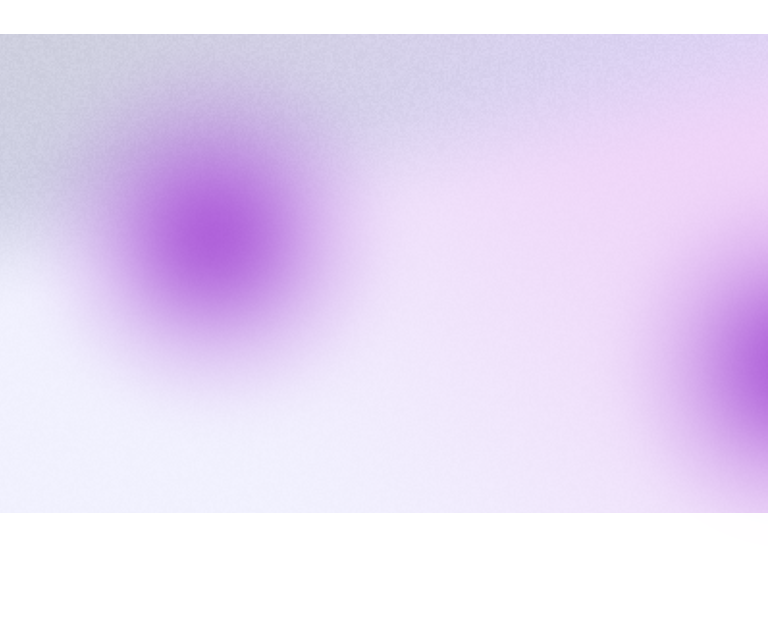
A WebGL 2 fragment shader for this background:

```glsl
#version 300 es
precision highp float;
// Draws a pastel panel on white with a grey diagonal wash, two violet glows and fine grain.

uniform vec2 u_resolution;
out vec4 fragColor;

// Lengths are in canvas heights, except where noted.
const float PANEL_BOTTOM = 0.1934;
const float PANEL_TOP = 0.9465;
const vec2 LEFT_GLOW = vec2(0.335, 0.6305);
const vec2 RIGHT_GLOW = vec2(1.252, 0.426);
const float GLOW_SIZE = 0.120;
const float GLOW_REACH = 0.38;
const float SPILL = 0.32;
const float GRAIN_SCALE = 330.0;
const float GRAIN_LIGHT = 0.012;
const float GRAIN_DARK = 0.034;

const vec3 WHITE = vec3(1.0);
const vec3 ICE = vec3(0.945, 0.945, 0.995);
const vec3 PINK = vec3(0.937, 0.832, 0.972);
const vec3 GREY = vec3(0.808, 0.812, 0.872);
const vec3 LILAC = vec3(0.860, 0.822, 0.950);
const vec3 VIOLET = vec3(0.690, 0.385, 0.855);

float hash(vec2 cell) {
    vec3 q = fract(vec3(cell.xyx) * 0.1031);
    q += dot(q, q.yzx + 33.33);
    return fract((q.x + q.y) * q.z);
}

float valueNoise(vec2 p) {
    vec2 cell = floor(p);
    vec2 f = smoothstep(0.0, 1.0, fract(p));
    float low = mix(hash(cell), hash(cell + vec2(1, 0)), f.x);
    float high = mix(hash(cell + vec2(0, 1)), hash(cell + 1.0), f.x);
    return mix(low, high, f.y);
}

// Gaussian falloff that fades fully to zero at GLOW_REACH.
float glow(vec2 p, vec2 center) {
    float d = distance(p, center);
    float bell = exp(-0.5 * d * d / (GLOW_SIZE * GLOW_SIZE));
    return bell * (1.0 - smoothstep(0.6 * GLOW_REACH, GLOW_REACH, d));
}

// Diagonal wash strength; uv spans the panel.
float washAmount(vec2 uv) {
    return smoothstep(-0.14, 0.16, uv.y - 0.55 - 0.36 * uv.x);
}

vec3 panelColor(vec2 uv, float wash) {
    vec3 base = mix(ICE, PINK, smoothstep(0.3, 1.45, uv.x + 0.6 * uv.y));
    vec3 shade = mix(GREY, LILAC, smoothstep(0.0, 1.0, uv.x));
    shade.b += 0.05 * (1.0 - uv.y);
    return mix(base, shade, wash);
}

void main() {
    vec2 p = gl_FragCoord.xy / u_resolution.y;
    float aspect = u_resolution.x / u_resolution.y;
    float pixel = 1.0 / u_resolution.y;
    vec2 uv = vec2(p.x / aspect, (p.y - PANEL_BOTTOM) / (PANEL_TOP - PANEL_BOTTOM));

    // Panel with both glows
    float wash = washAmount(uv);
    float light = max(glow(p, LEFT_GLOW), glow(p, RIGHT_GLOW));
    vec3 panel = mix(panelColor(uv, wash), VIOLET, light);

    // Grain, strongest in the grey wash
    float grain = valueNoise(p * GRAIN_SCALE) - 0.5;
    panel += grain * mix(GRAIN_LIGHT, GRAIN_DARK, wash * (1.0 - light));

    // White margins catch a little of the glow
    vec3 margin = mix(WHITE, PINK, SPILL * light);
    float edge = min(p.y - PANEL_BOTTOM, PANEL_TOP - p.y);
    float inside = smoothstep(-0.5 * pixel, 0.5 * pixel, edge);
    fragColor = vec4(mix(margin, panel, inside), 1.0);
}
```
